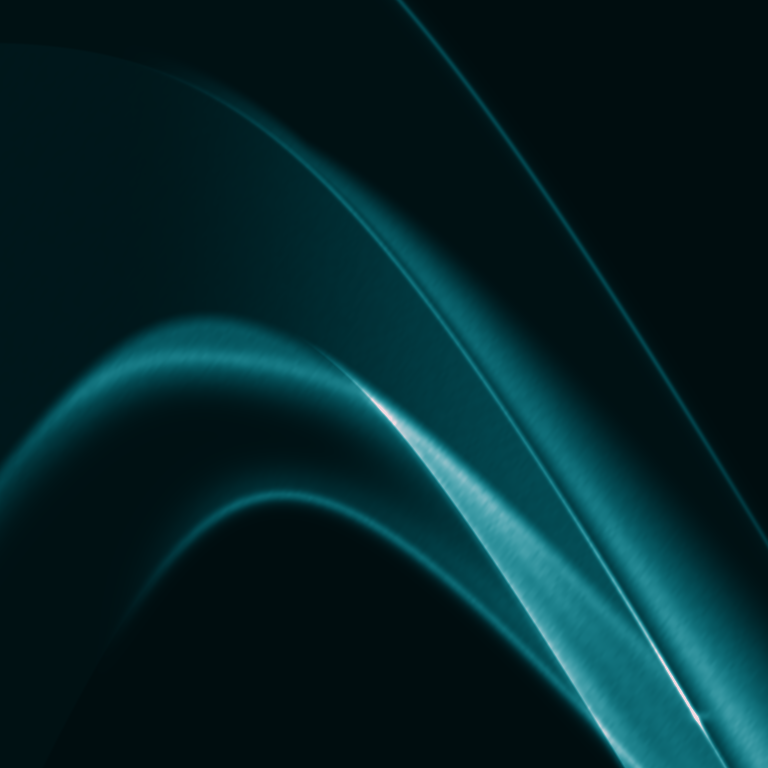
A three.js fragment shader for this background:

```glsl
varying vec2 vUv;

#define EDGE 0.002
#define BASE_LIGHT 0.052
#define LINE_WIDTH 0.0034
#define SHEET_LIGHT 0.22
#define BAND_LIGHT 0.34
#define RIBBON_LIGHT 0.27
#define FOLD_LIGHT 0.30
#define VEIL_LIGHT 0.20
#define RIM_LIGHT 0.20
#define GRAIN 0.09

float hash(vec2 p) {
  return fract(sin(dot(p, vec2(127.1, 311.7))) * 43758.5453);
}

float noise(vec2 p) {
  vec2 i = floor(p), f = fract(p);
  f = f * f * (3.0 - 2.0 * f);
  vec2 e = vec2(1.0, 0.0);
  return mix(mix(hash(i), hash(i + e.xy), f.x),
             mix(hash(i + e.yx), hash(i + e.xx), f.x), f.y);
}

// Approximate signed distance to a tilted hyperbolic arch, positive above it
float above(vec2 p, vec2 centre, float tilt, float bend, float width) {
  float u = p.x - centre.x;
  float r = sqrt(u * u + width * width);
  float slope = tilt - bend * u / r;
  return (p.y - centre.y - tilt * u + bend * r) / sqrt(1.0 + slope * slope);
}

float glow(float d, float width) {
  return exp(-d * d / (width * width));
}

float side(float d) {
  return smoothstep(-EDGE, EDGE, d);
}

// Maps light to teal, paling towards white
vec3 teal(float light) {
  float g = clamp(light, 0.0, 0.86);
  return vec3(1.75 * pow(g, 4.0), g, g * (1.16 - 0.15 * g));
}

void main() {
  vec2 p = vUv;
  float x = p.x;

  // Guiding curves
  float far = above(p, vec2(0.45, 1.323), -1.0, 0.75, 0.33);
  float sheet = above(p, vec2(0.35, 1.2077), -0.775, 1.075, 0.354);
  float ribbon = above(p, vec2(0.21, 0.927), 0.35, 1.45, 0.24);
  float fold = above(p, vec2(0.42, 0.738), -0.8, 0.95, 0.21);
  float rim = above(p, vec2(0.28, 0.78), 0.68, 1.93, 0.235);
  vec2 sag = vec2(0.0, 0.054 * glow(x - 0.28, 0.18));
  float ridge = above(p + sag, vec2(0.21, 0.927), 0.35, 1.45, 0.24);
  float inSheet = side(-sheet);
  float underRibbon = smoothstep(0.010, -0.018, ribbon);

  // Dim ground and far line
  float light = BASE_LIGHT + 0.014 * side(-far) * side(rim);
  light += (0.18 * glow(far, LINE_WIDTH) + 0.03 * glow(far, 0.012))
         * (1.0 - 0.3 * smoothstep(0.85, 1.0, x));

  // Sheet between the long line and the ribbon
  float sheetFill = 0.025 + SHEET_LIGHT * smoothstep(0.15, 0.85, x);
  float lit = sheetFill * inSheet * (1.0 - underRibbon);

  // Soft band outside the long line
  float bandWidth = 0.022 + 0.19 * max(x - 0.4, 0.0);
  float t = sheet / bandWidth;
  float band = smoothstep(-0.15, 0.3, t) * (1.0 - smoothstep(0.25, 1.25, t));
  float bandLight = BAND_LIGHT * smoothstep(0.15, 0.65, x)
                  + 0.10 * smoothstep(0.75, 1.0, x);
  lit += side(sheet) * (band * bandLight
       + 0.10 * glow(t - 0.33, 0.15) * smoothstep(0.65, 0.85, x));

  // Ribbon body with its inner ridge
  float body = RIBBON_LIGHT * glow(min(ridge, 0.0), 0.038)
             + 0.14 * glow(ridge, 0.012) * (1.0 - smoothstep(0.5, 0.75, x));
  lit += body * underRibbon * inSheet * mix(0.65, 1.0, smoothstep(0.0, 0.15, x))
       * (1.0 - 0.5 * smoothstep(0.55, 0.8, x));

  // Bright fold fanning out of the ribbon
  float fan = fold / max(fold - ribbon, 0.004);
  float streaks = 1.0 + 0.2 * sin(fan * 15.0) * smoothstep(0.6, 0.8, x);
  float inFold = side(fold) * underRibbon * inSheet * smoothstep(0.37, 0.42, x);
  lit += inFold * streaks * FOLD_LIGHT * (1.0 - 0.6 * smoothstep(0.58, 0.82, x));
  lit += inFold * 0.14 * glow(fold, 0.03) * smoothstep(0.55, 0.8, x);
  lit += 0.14 * glow(fold, 0.006) * smoothstep(0.4, 0.5, x);

  // Veil and glowing rim of the lowest arch
  lit += VEIL_LIGHT * smoothstep(0.4, 0.75, x) * smoothstep(-0.01, 0.03, rim)
       * underRibbon * inSheet;
  float rimGlow = RIM_LIGHT * glow(rim, 0.007)
                + 0.12 * glow(max(rim, 0.0), 0.036) * glow(min(rim, 0.0), 0.014);
  lit += rimGlow * smoothstep(0.12, 0.34, x) * inSheet;

  // Long line, brightest near its tip
  float lineLight = 0.24 * smoothstep(0.15, 0.5, x) + 0.30 * smoothstep(0.7, 0.9, x);
  lineLight *= 1.0 - 0.55 * smoothstep(0.905, 0.93, x);
  lit += lineLight * glow(sheet, LINE_WIDTH);
  lit += 0.22 * glow(length((p - vec2(0.912, 0.067)) * vec2(0.6, 1.0)), 0.007);

  // Fine woven grain
  vec2 weave = vec2(dot(p, vec2(0.8, -0.6)), dot(p, vec2(0.6, 0.8)));
  lit *= 1.0 + GRAIN * (noise(weave * vec2(240.0, 90.0)) - 0.5);

  gl_FragColor = vec4(teal(light + lit), 1.0);
}
```
